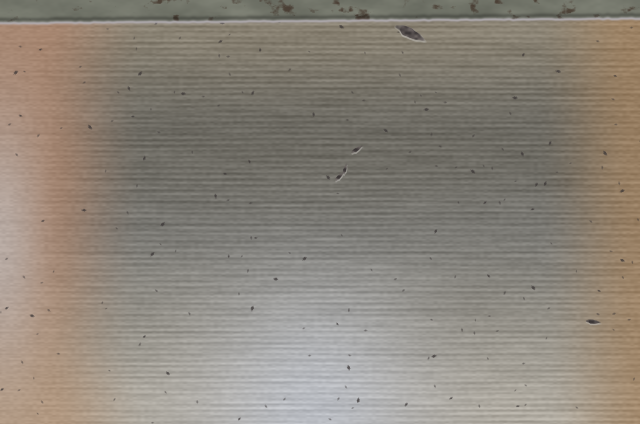
Give the GLSL for this texture, as a Shadertoy shader.

```glsl
// Brushed, finely ribbed metal sheet with warm side reflections, pits and a stained top ledge.

const float RIB_COUNT = 75.0;   // ribs per canvas height

float hash(vec2 p) {
    vec3 q = fract(p.xyx * vec3(0.1031, 0.1030, 0.0973));
    q += dot(q, q.yzx + 33.33);
    return fract((q.x + q.y) * q.z);
}

float noise(vec2 p) {
    vec2 i = floor(p), f = fract(p);
    f = f * f * (3.0 - 2.0 * f);
    return mix(mix(hash(i), hash(i + vec2(1, 0)), f.x),
               mix(hash(i + vec2(0, 1)), hash(i + vec2(1, 1)), f.x), f.y);
}

float fbm(vec2 p) {
    float sum = 0.0, amp = 0.5;
    for (int i = 0; i < 4; i++) {
        sum += amp * noise(p);
        p = p * 2.03 + 17.0;
        amp *= 0.5;
    }
    return sum;
}

float bump(float x, float center, float width) {
    float d = (x - center) / width;
    return exp(-d * d);
}

// Broad soft reflections; uv spans 0..1 on both axes
vec3 sheen(vec2 uv) {
    vec3 color = mix(vec3(0.68, 0.66, 0.62), vec3(0.59, 0.575, 0.54), smoothstep(0.0, 0.25, uv.y));
    color = mix(color, vec3(0.48, 0.475, 0.455), smoothstep(0.18, 0.48, uv.y));
    color = mix(color, vec3(0.43, 0.42, 0.39), smoothstep(0.42, 0.66, uv.y));
    color = mix(color, vec3(0.54, 0.51, 0.45), smoothstep(0.68, 0.97, uv.y));

    float coolGlow = bump(uv.x, 0.49, 0.17) * (1.0 - smoothstep(0.0, 0.55, uv.y));
    color = mix(color, vec3(0.74, 0.76, 0.80), 0.8 * coolGlow);

    float wobble = 0.03 * (noise(uv * vec2(2.0, 5.0)) - 0.5);
    float left = 1.0 - smoothstep(0.06, 0.23, uv.x + wobble);
    vec3 peach = mix(vec3(0.69, 0.58, 0.48), vec3(0.66, 0.52, 0.43), smoothstep(0.0, 0.5, uv.y));
    color = mix(color, peach, 0.9 * left);
    float paleGlow = (1.0 - smoothstep(0.0, 0.11, uv.x)) * bump(uv.y, 0.42, 0.32);
    color = mix(color, vec3(0.73, 0.69, 0.67), 0.85 * paleGlow);

    float right = smoothstep(0.84, 1.0, uv.x + wobble);
    return mix(color, vec3(0.63, 0.51, 0.38), 0.8 * right);
}

// Signed rib relief: thin dark groove below a lighter crest, worn unevenly
float ribs(vec2 p) {
    float y = p.y * RIB_COUNT + 0.25 * (noise(vec2(p.x * 3.0, p.y * 9.0)) - 0.5);
    float row = floor(y), t = fract(y);
    float groove = bump(t, 0.3, 0.2), crest = bump(t, 0.72, 0.2);
    float wear = mix(0.55, 1.2, noise(vec2(p.x * 5.0, row * 7.3)));
    return wear * (crest - groove * mix(0.7, 1.4, hash(vec2(row, 4.0))));
}

// Pointed chip coverage in local coordinates
float chip(vec2 d, float angle, float size, float slimness, float px) {
    float c = cos(angle), s = sin(angle);
    d = vec2(c * d.x + s * d.y, c * d.y - s * d.x);
    float dist = length(d * vec2(1.0, slimness)) - size;
    dist += size * 0.5 * (noise(d / size * 2.5 + 8.0) - 0.5);
    return 1.0 - smoothstep(-px, px * slimness, dist);
}

// Scattered pits, one candidate per grid cell
float pits(vec2 p, float cells, float density, float size, float px) {
    vec2 cell = floor(p * cells);
    float cover = 0.0;
    for (int k = 0; k < 9; k++) {
        vec2 id = cell + vec2(k % 3 - 1, k / 3 - 1);
        vec2 spot = (id + vec2(hash(id + 3.1), hash(id + 71.7))) / cells;
        float radius = size * mix(0.45, 1.0, hash(id + 19.0));
        float present = step(hash(id + 41.0), density);
        cover = max(cover, present * chip(p - spot, 6.28 * hash(id + 9.0), radius, 1.7, px));
    }
    return cover;
}

vec3 ledge(vec2 p) {
    vec3 color = mix(vec3(0.39, 0.40, 0.36), vec3(0.53, 0.54, 0.49), fbm(p * vec2(14.0, 30.0)));
    float rust = smoothstep(0.56, 0.74, fbm(p * vec2(34.0, 45.0) + 5.0));
    return mix(color, vec3(0.25, 0.19, 0.15), 0.75 * rust);
}

void mainImage(out vec4 fragColor, in vec2 fragCoord) {
    vec2 uv = fragCoord / iResolution.xy, p = fragCoord / iResolution.y;
    float px = 1.0 / iResolution.y;

    // Sheet with ribs and horizontal brushing
    vec3 color = sheen(uv);
    float sideFade = smoothstep(0.02, 0.24, uv.x) * (1.0 - 0.4 * smoothstep(0.85, 1.0, uv.x));
    color += 0.036 * ribs(p) * mix(0.3, 1.0, sideFade);
    color += 0.06 * (noise(p * vec2(9.0, 190.0)) - 0.5) * mix(0.4, 1.0, sideFade);
    color += 0.045 * (noise(p * vec2(110.0, 260.0)) - 0.5);
    for (int i = 0; i < 3; i++)
        color -= 0.035 * bump(uv.y, 0.265 + 0.212 * float(i), 0.004) * noise(vec2(p.x * 6.0, i));

    // Fine pits, then larger chips: xy place in uv, z angle, w half length
    vec3 pitColor = vec3(0.23, 0.21, 0.21);
    color = mix(color, pitColor, 0.75 * pits(p, 11.0, 0.38, 0.0045, px));
    color = mix(color, pitColor, 0.5 * pits(p + 5.0, 21.0, 0.22, 0.0026, px));
    vec4 chips[5] = vec4[5](vec4(0.640, 0.922, -0.45, 0.033), vec4(0.926, 0.241, -0.1, 0.013),
        vec4(0.557, 0.647, 0.6, 0.011), vec4(0.539, 0.600, 1.3, 0.009), vec4(0.530, 0.583, 0.8, 0.010));
    for (int i = 0; i < 5; i++) {
        vec2 d = (uv - chips[i].xy) * vec2(iResolution.x * px, 1.0);
        float size = chips[i].w;
        color = mix(color, vec3(0.72, 0.71, 0.69), 0.6 * chip(d + vec2(-0.001, 0.003), chips[i].z, size, 3.0, px));
        vec3 core = mix(pitColor, vec3(0.43, 0.40, 0.39), noise(d * 130.0));
        color = mix(color, core, chip(d, chips[i].z, size * 0.9, 3.2, px));
    }

    // Slightly tilted bright rim and the stained ledge above it
    float above = uv.y - 0.945 - 0.011 * uv.x - 0.002 * (noise(vec2(p.x * 90.0, 2.0)) - 0.5);
    color = mix(color, ledge(p), smoothstep(-px, px, above));
    color *= 1.0 - 0.25 * bump(above, 0.009, 0.005);
    color = mix(color, vec3(0.70, 0.68, 0.70), 0.85 * bump(above, 0.0, 0.0035));

    fragColor = vec4(color, 1.0);
}
```
